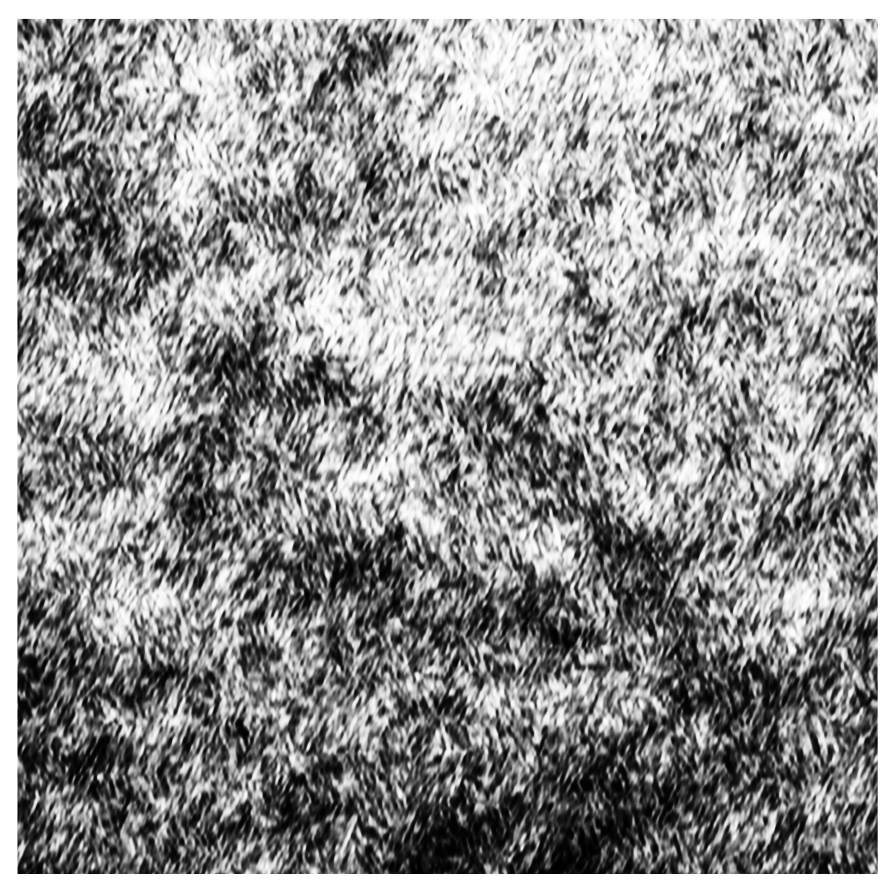
Reproduce this texture procedurally as a WebGL 2 fragment shader.

```glsl
#version 300 es
precision highp float;

uniform vec2 u_resolution;
out vec4 fragColor;

// Integer hash mapped to -1..1
float hash(ivec2 cell, uint seed) {
    uvec2 q = uvec2(cell + 4096);
    uint h = q.x * 1597334677u ^ q.y * 3812015801u ^ seed * 2798796415u;
    h = (h ^ (h >> 16)) * 2246822519u;
    h = (h ^ (h >> 13)) * 3266489917u;
    h ^= h >> 16;
    return float(h >> 8) / 8388608.0 - 1.0;
}

// Smooth value noise, -1..1
float noise(vec2 p, uint seed) {
    ivec2 cell = ivec2(floor(p));
    vec2 f = fract(p);
    f = f * f * (3.0 - 2.0 * f);
    float low = mix(hash(cell, seed), hash(cell + ivec2(1, 0), seed), f.x);
    float high = mix(hash(cell + ivec2(0, 1), seed), hash(cell + ivec2(1, 1), seed), f.x);
    return mix(low, high, f.y);
}

vec2 rotate(vec2 p, float angle) {
    float c = cos(angle), s = sin(angle);
    return vec2(c * p.x + s * p.y, c * p.y - s * p.x);
}

// Fine upright streaks; lean is the sideways shift per unit of height
float streaks(vec2 p, float lean, vec2 frequency, uint seed) {
    return noise(vec2(p.x - lean * p.y, p.y) * frequency, seed);
}

// Two leaning streak fields blended patch by patch at constant contrast
float grain(vec2 p) {
    float side = smoothstep(-0.4, 0.4, noise(p * 34.0, 11u) - 0.1);
    vec2 weight = vec2(1.0 - side, side);
    vec2 fields = vec2(streaks(p, 0.42, vec2(255.0, 92.0), 1u),
                       streaks(p, -0.28, vec2(245.0, 98.0), 2u));
    float coarse = dot(weight, fields) / length(weight);
    float fine = streaks(p, 0.12, vec2(330.0, 150.0), 3u);
    return 1.5 * coarse + 0.85 * fine;
}

// Soft clumps from broad drifts down to small tufts
float clumps(vec2 p) {
    float broad = noise(rotate(p, -0.25) * vec2(6.5, 11.0), 21u);
    float middle = noise(rotate(p, 0.55) * vec2(19.0, 27.0), 22u);
    float small = noise(rotate(p, -0.6) * vec2(52.0, 46.0), 23u);
    return 0.8 * broad + 0.7 * middle + 0.65 * small;
}

// Light above, heavy shade along the bottom
float shade(float height) {
    return mix(-0.45, 0.7, height) - 0.7 * (1.0 - smoothstep(0.06, 0.33, height));
}

// Signed distance to a rectangle
float rectangle(vec2 p, vec2 low, vec2 high) {
    vec2 d = abs(p - 0.5 * (low + high)) - 0.5 * (high - low);
    return length(max(d, 0.0)) + min(max(d.x, d.y), 0.0);
}

void main() {
    vec2 uv = gl_FragCoord.xy / u_resolution;
    float pixel = 1.0 / min(u_resolution.x, u_resolution.y);

    // Sum the layers and squeeze them into the grey range
    float level = grain(uv) + clumps(uv) + shade(uv.y);
    float grey = 1.0 / (1.0 + exp(-1.65 * level));

    // White margin
    float edge = rectangle(uv, vec2(0.0195, 0.0245), vec2(0.9795, 0.979));
    float margin = smoothstep(-0.5 * pixel, 0.5 * pixel, edge);
    fragColor = vec4(vec3(mix(grey, 1.0, margin)), 1.0);
}
```
